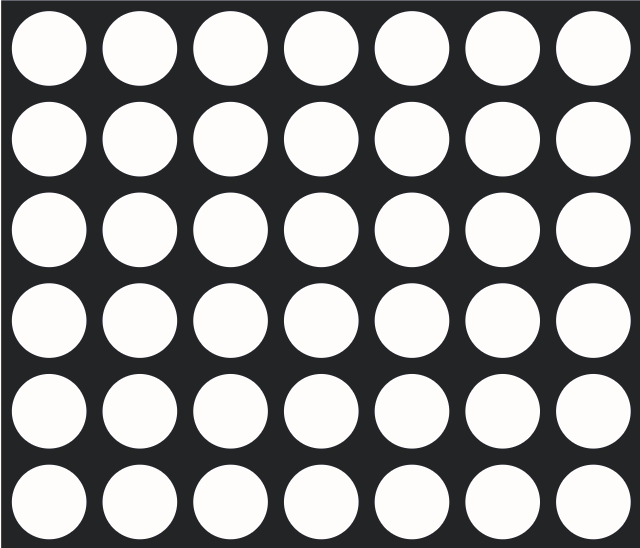
A Shadertoy shader for this pattern:

```glsl
// Lengths are fractions of the canvas width
#define PITCH 0.14173
#define FIRST_CENTER vec2(0.0768, 0.0719)
#define DOT_RADIUS 0.0583
#define LEFT_LINE 0.0018
#define TOP_LINE 0.0010
#define DOT_COLOR vec3(1.0, 0.992, 0.988)
#define GROUND_COLOR vec3(0.133, 0.141, 0.149)
#define TOP_LINE_COLOR vec3(0.55, 0.56, 0.61)
#define RIM_TINT vec3(-0.015, -0.012, 0.022)

// Antialiased coverage of a signed distance, one pixel wide
float coverage(float dist, float pixel) {
    return clamp(0.5 - dist / pixel, 0.0, 1.0);
}

// Signed distance to the nearest dot of the square grid
float dotGrid(vec2 p) {
    vec2 cell = fract((p - FIRST_CENTER) / PITCH + 0.5) - 0.5;
    return length(cell * PITCH) - DOT_RADIUS;
}

void mainImage(out vec4 fragColor, in vec2 fragCoord) {
    float pixel = 1.0 / iResolution.x;
    vec2 p = fragCoord * pixel;
    float top = iResolution.y * pixel;

    // Dots, with a faint cool tint along the blended rim
    float disc = coverage(dotGrid(p), pixel);
    vec3 color = mix(GROUND_COLOR, DOT_COLOR, disc);
    color += RIM_TINT * 4.0 * disc * (1.0 - disc);

    // Hairlines along the top and left borders
    color = mix(color, TOP_LINE_COLOR, coverage(top - p.y - TOP_LINE, pixel));
    color = mix(color, DOT_COLOR, coverage(p.x - LEFT_LINE, pixel));

    fragColor = vec4(color, 1.0);
}
```
